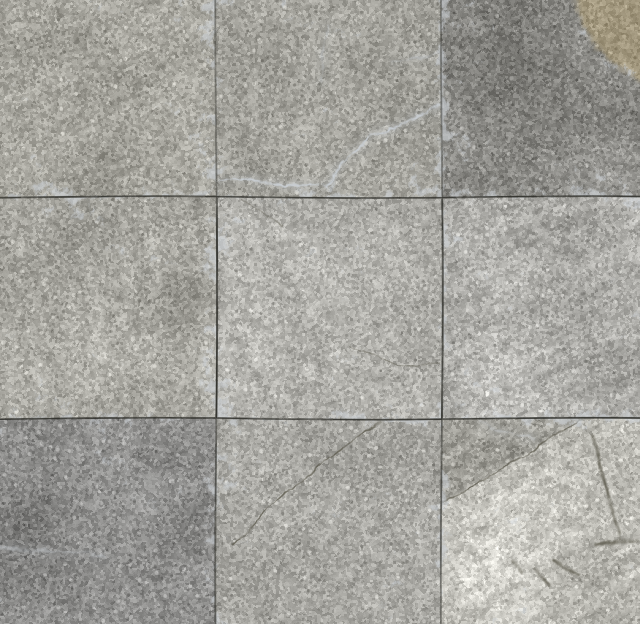
Write a WebGL 2 fragment shader that draws this texture.

```glsl
#version 300 es
precision highp float;
// Nine square slabs of grey slate laid three by three with thin dark joints.
// Each slab has its own tone, warmth and cleft direction; layered sines make the
// clouds and streaks, cellular noise the grain, bent segments the veins and cracks.
uniform vec2 u_resolution;
out vec4 outColor;

const vec2 JOINT_ORIGIN = vec2(0.3465, 0.329);
const vec2 SLAB_SIZE = vec2(0.3615, 0.355);
const vec3 JOINT_COLOR = vec3(0.15, 0.15, 0.13);
const vec3 CHALK_COLOR = vec3(0.79, 0.81, 0.83);
const vec3 CRACK_COLOR = vec3(0.37, 0.36, 0.31);
const vec3 OCHRE_COLOR = vec3(0.64, 0.59, 0.47);

// Slabs from the lower left: tone, warmth, cleft angle, cleft strength.
const vec4 SLABS[9] = vec4[9](
  vec4(0.57, 0.004, 1.2, 0.02), vec4(0.65, 0.012, 0.7, 0.02), vec4(0.71, 0.016, 0.6, 0.05),
  vec4(0.65, 0.016, 1.8, 0.03), vec4(0.68, 0.012, 2.0, 0.025), vec4(0.67, 0.010, 0.4, 0.05),
  vec4(0.64, 0.018, 0.6, 0.025), vec4(0.63, 0.016, 1.1, 0.02), vec4(0.53, 0.010, 2.3, 0.025));

// Soft stains and worn highlights: centre, radius, change of tone.
const vec4 STAINS[11] = vec4[11](
  vec4(0.29, 0.51, 0.06, -0.08), vec4(0.13, 0.64, 0.06, -0.07), vec4(0.03, 0.14, 0.10, -0.08),
  vec4(0.78, 0.08, 0.09, 0.10), vec4(0.87, 0.20, 0.09, 0.07), vec4(0.40, 0.45, 0.10, 0.05),
  vec4(0.80, 0.92, 0.09, -0.06), vec4(0.18, 0.47, 0.08, 0.05), vec4(0.98, 0.74, 0.07, 0.05),
  vec4(0.80, 0.37, 0.08, 0.06), vec4(0.30, 0.16, 0.05, -0.06));

// Veins and cracks as start and end points.
const vec4 VEINS[7] = vec4[7](
  vec4(0.350, 0.711, 0.520, 0.706), vec4(0.520, 0.706, 0.600, 0.785), vec4(0.600, 0.785, 0.704, 0.827),
  vec4(0.000, 0.123, 0.170, 0.107), vec4(0.767, 0.327, 0.853, 0.293), vec4(0.520, 0.960, 0.513, 0.867),
  vec4(0.627, 0.900, 0.703, 0.917));
const vec4 CRACKS[11] = vec4[11](
  vec4(0.373, 0.127, 0.460, 0.213), vec4(0.460, 0.213, 0.607, 0.325), vec4(0.711, 0.193, 0.933, 0.327),
  vec4(0.387, 0.680, 0.453, 0.637), vec4(0.560, 0.447, 0.640, 0.413), vec4(0.640, 0.413, 0.706, 0.420),
  vec4(0.950, 0.300, 0.993, 0.133), vec4(0.953, 0.127, 1.024, 0.133), vec4(0.820, 0.100, 0.833, 0.080),
  vec4(0.855, 0.087, 0.880, 0.060), vec4(0.887, 0.104, 0.927, 0.080));

vec2 hash2(vec2 p) {
  vec3 q = fract(p.xyx * vec3(0.1031, 0.1030, 0.0973));
  q += dot(q, q.yzx + 33.33);
  return fract((q.xx + q.yz) * q.zy);
}

mat2 turn(float a) { return mat2(cos(a), -sin(a), sin(a), cos(a)); }

// Layered sines, each bent by the other axis.
float waves(vec2 p, float seed) {
  float sum = 0.0, amp = 0.5;
  for (int i = 0; i < 5; i++) {
    p = turn(0.65) * p * 1.9 + seed;
    sum += amp * sin(p.x + 1.5 * sin(p.y * 0.8));
    amp *= 0.64;
  }
  return sum;
}

// Cellular noise: distance to the nearest point and its random value.
vec2 cells(vec2 p) {
  vec2 base = floor(p), best = vec2(9.0, 0.0);
  for (int k = 0; k < 9; k++) {
    vec2 id = base + vec2(k % 3 - 1, k / 3 - 1);
    vec2 rnd = hash2(id + 57.0);
    float d = distance(p, id + rnd);
    if (d < best.x) best = vec2(d, hash2(id + 113.0).x);
  }
  return best;
}

float segment(vec2 p, vec4 s) {
  vec2 along = s.zw - s.xy, rel = p - s.xy;
  return length(rel - along * clamp(dot(rel, along) / dot(along, along), 0.0, 1.0));
}

float stroke(float d, float halfWidth, float soft) {
  return 1.0 - smoothstep(halfWidth - soft, halfWidth + soft, d);
}

void main() {
  vec2 p = gl_FragCoord.xy / u_resolution.y;
  float pixel = 1.0 / u_resolution.y;

  // Slab grid with slightly uneven joints
  vec2 sway = 0.0015 * sin(p.yx * vec2(7.0, 9.0) + vec2(1.0, 2.5));
  vec2 grid = (p + sway - JOINT_ORIGIN) / SLAB_SIZE;
  vec2 cell = clamp(floor(grid), -1.0, 1.0);
  vec2 local = fract(grid);
  vec2 edge = min(local, 1.0 - local) * SLAB_SIZE;
  int index = int(cell.x + 1.0 + 3.0 * (cell.y + 1.0));
  vec4 slab = SLABS[index];
  float seed = float(index) * 2.7 + 0.8;

  // Clouds, cleft streaks and stains
  float cloud = waves(p * 11.0, seed);
  float rough = waves(p * 60.0, seed + 4.0);
  float cleft = waves(turn(slab.z) * p * vec2(9.0, 50.0), seed + 1.0);
  float tone = slab.x + 0.03 * cloud + 0.022 * rough + slab.w * cleft;
  for (int i = 0; i < STAINS.length(); i++) {
    vec2 rel = (p - STAINS[i].xy) / STAINS[i].z;
    tone += STAINS[i].w * exp(-dot(rel, rel)) * (1.0 + 0.5 * rough);
  }

  // Sunken layer behind the ledge of the lower right slab
  float ledge = dot(p - CRACKS[2].xy, normalize(vec2(-0.134, 0.222))) + 0.002 * rough;
  if (index == 2) tone -= 0.11 * smoothstep(-0.004, 0.004, ledge);

  // Mineral grain, pits and bright flecks
  vec2 fine = cells(p * 230.0), coarse = cells(p * 105.0 + 31.0);
  tone += 0.17 * (fine.y - 0.5) + 0.08 * (coarse.y - 0.5);
  tone -= 0.12 * step(0.88, coarse.y) * stroke(coarse.x, 0.28, 0.15);
  tone += 0.14 * step(coarse.y, 0.06) * stroke(coarse.x, 0.35, 0.15);
  vec3 color = tone + slab.y * vec3(0.6, 0.3, -1.4);

  // Ochre corner of the upper right slab
  float ochre = stroke(distance(p, vec2(1.10, 1.04)) + 0.004 * rough, 0.184, 0.008);
  color = mix(color, OCHRE_COLOR + 0.7 * (tone - 0.53), 0.8 * ochre);

  // Pale veins and dark cracks
  vec2 bent = p + 0.006 * vec2(waves(p * 22.0, 1.0), waves(p * 22.0, 5.0));
  float vein = 0.0, crack = 0.0;
  for (int i = 0; i < VEINS.length(); i++) {
    float d = segment(bent, VEINS[i]), weight = i < 3 ? 1.0 : 0.5;
    vein = max(vein, weight * (0.55 * stroke(d, 0.0018, 0.0015) + 0.4 * exp(-d * 150.0)));
  }
  for (int i = 0; i < CRACKS.length(); i++) {
    float d = segment(mix(p, bent, 0.6), CRACKS[i]), worn = i > 5 ? 0.0014 : 0.0;
    crack = max(crack, stroke(d, 0.0012 + worn, pixel * 0.6 + worn) * (i > 2 && i < 6 ? 0.5 : 0.8));
  }
  color = mix(color, CHALK_COLOR, vein * clamp(0.8 + 0.5 * rough, 0.0, 1.0));
  color = mix(color, CRACK_COLOR, crack * clamp(0.75 + 0.4 * rough, 0.0, 1.0));

  // Chalky residue near the slab edges
  float rim = exp(-min(edge.x, edge.y) * 55.0);
  float chalk = smoothstep(0.65, 1.1, 0.5 * cloud + 0.5 * rough + 0.75 * rim);
  color = mix(color, CHALK_COLOR, 0.6 * chalk);

  // Joints, fainter between the slabs of the outer rows
  float upright = cell.y == 0.0 ? 0.9 : (cell.y > 0.0 ? 0.45 : 0.65);
  float joint = max(upright * stroke(edge.x, 0.0015, pixel * 0.7), 0.85 * stroke(edge.y, 0.0014, pixel * 0.7));
  color = mix(color, JOINT_COLOR, joint * clamp(0.9 + 0.25 * cloud, 0.0, 1.0));
  outColor = vec4(clamp(color, 0.0, 1.0), 1.0);
}
```
